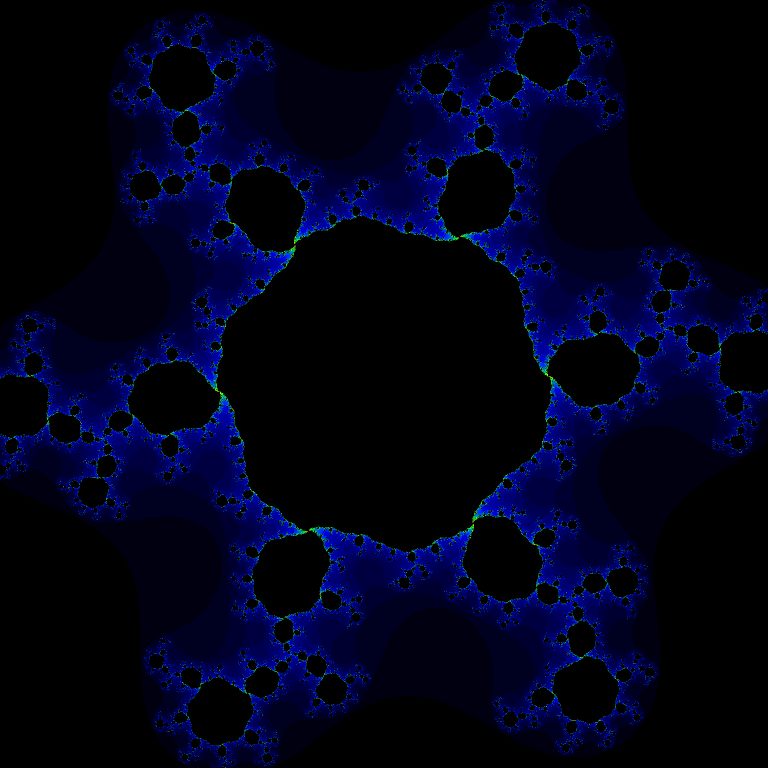
A Shadertoy shader for this background:

```glsl
// Draws a six-armed Julia set of z^6 + c, with escape bands from deep blue to green and red.

const vec2 JULIA_SEED = vec2(-0.8, -0.3);
const float ESCAPE_RADIUS = 1.147;
const int MAX_STEPS = 64;
const int SAMPLES = 2; // per axis

vec2 complexMul(vec2 a, vec2 b) {
    return vec2(a.x * b.x - a.y * b.y, a.x * b.y + a.y * b.x);
}

vec2 sixthPower(vec2 z) {
    vec2 cube = complexMul(complexMul(z, z), z);
    return complexMul(cube, cube);
}

// Number of steps before the orbit leaves the disc, or -1 if it stays
float escapeSteps(vec2 z, vec2 seed, float radius) {
    for (int i = 0; i < MAX_STEPS; i++) {
        if (dot(z, z) > radius * radius) return float(i);
        z = sixthPower(z) + seed;
    }
    return -1.0;
}

float ramp(float start, float end, float x) {
    return clamp((x - start) / (end - start), 0.0, 1.0);
}

// Black, blue, cyan, green, yellow, red
vec3 bandColor(float steps) {
    float red = ramp(28.0, 42.0, steps);
    float green = ramp(15.0, 27.0, steps) * (1.0 - ramp(42.0, 58.0, steps));
    float blue = ramp(1.0, 17.0, steps) * (1.0 - ramp(18.0, 31.0, steps));
    return vec3(red, green, blue);
}

vec3 juliaColor(vec2 p) {
    float steps = escapeSteps(p, JULIA_SEED, ESCAPE_RADIUS);
    return steps < 0.0 ? vec3(0.0) : bandColor(steps);
}

void mainImage(out vec4 fragColor, in vec2 fragCoord) {
    float halfSize = 0.5 * min(iResolution.x, iResolution.y);
    vec3 color = vec3(0.0);

    // Average a small grid of samples to smooth the edges
    for (int y = 0; y < SAMPLES; y++) {
        for (int x = 0; x < SAMPLES; x++) {
            vec2 offset = (vec2(x, y) + 0.5) / float(SAMPLES) - 0.5;
            vec2 p = (fragCoord + offset - 0.5 * iResolution.xy) / halfSize;
            color += juliaColor(p);
        }
    }
    fragColor = vec4(color / float(SAMPLES * SAMPLES), 1.0);
}
```
